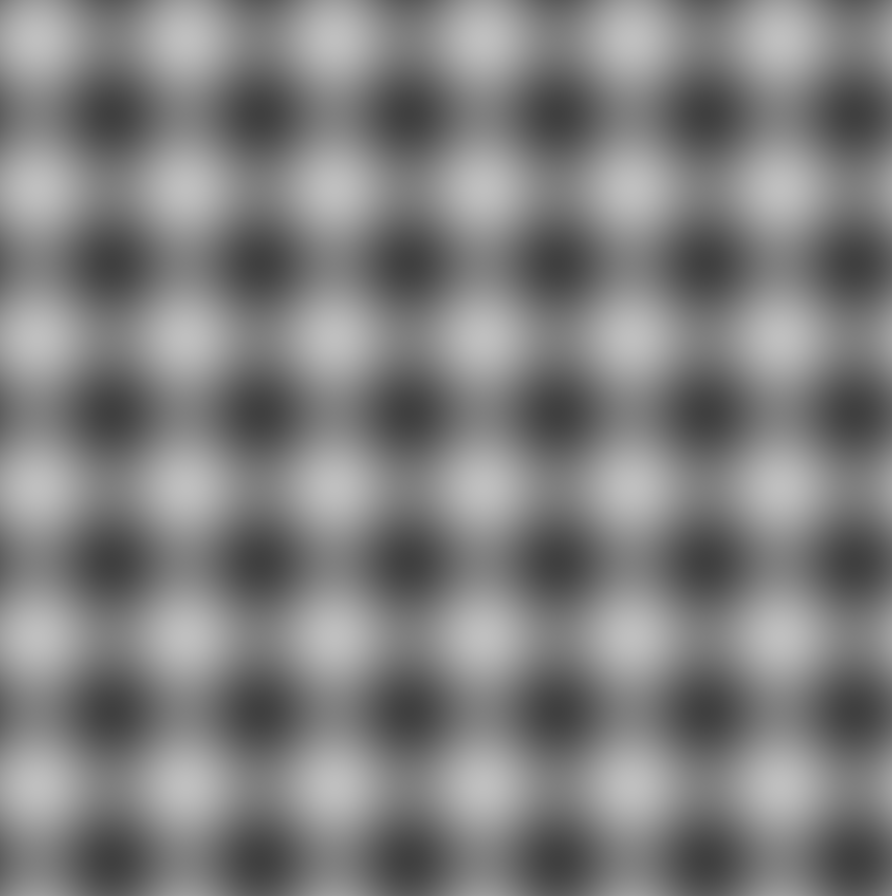
Write a WebGL 2 fragment shader that draws this pattern.

```glsl
#version 300 es
precision highp float;
// Soft grey plaid of light and dark blobs: the sum of two crossed sine waves.

uniform vec2 u_resolution;
out vec4 fragColor;

const float TAU = 6.2831853;
const vec2 REPEATS = vec2(6.0);           // whole repeats, so the edges join
const vec2 CREST = vec2(0.25, 0.735);     // blob centre within one repeat
const vec3 MID_GREY = vec3(0.5);
const float WAVE_DEPTH = 0.125;           // brightness swing of each wave

// Periodic wave that peaks at the given place in each unit cell.
float wave(float position, float crest) {
    return cos(TAU * (fract(position) - crest));
}

// Crossed waves: +2 at light blobs, -2 at dark blobs, 0 at the saddles.
float crossedWaves(vec2 cell, vec2 crest) {
    return wave(cell.x, crest.x) + wave(cell.y, crest.y);
}

void main() {
    vec2 uv = gl_FragCoord.xy / u_resolution;
    float height = crossedWaves(uv * REPEATS, CREST);
    fragColor = vec4(MID_GREY + WAVE_DEPTH * height, 1.0);
}
```
